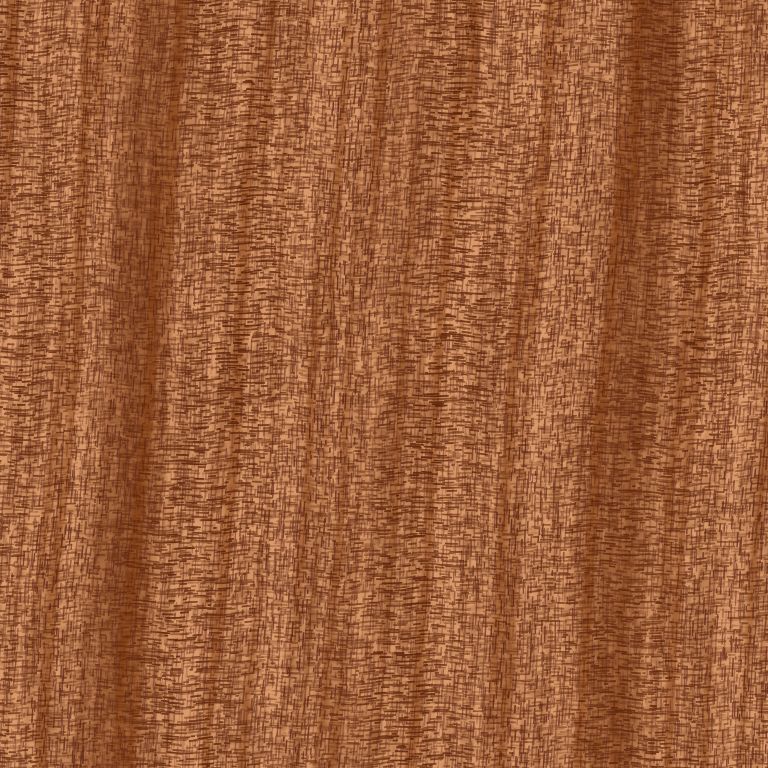
A Shadertoy shader for this texture:

```glsl
#define DARK_WOOD vec3(0.37, 0.145, 0.035)
#define LIGHT_WOOD vec3(0.81, 0.56, 0.38)
#define ORANGE_WOOD vec3(0.56, 0.275, 0.08)
#define BASE_TONE 0.96
#define BAND_SLANT 0.06
#define BAND_SPACING 0.325
#define LINE_HALF 0.0012
#define LINE_SOFT 0.0008
#define DASH_CELL vec2(0.0125, 0.0057)
#define PORE_CELL vec2(0.016, 0.0053)
#define PATCH_CELL vec2(0.034, 0.015)

const float TAU = 6.2831853;

vec3 hash3(vec2 p) {
    vec3 q = fract(p.xyx * vec3(0.1031, 0.1030, 0.0973));
    q += dot(q, q.yxz + 33.33);
    return fract((q.xxy + q.yzz) * q.zyx);
}

// Cellular scatter of soft bars lying along x, one per cell
float bars(vec2 p, vec2 cell, float halfWidth, float soft, float seed) {
    vec2 q = p / cell;
    vec2 home = floor(q);
    float ink = 0.0;
    for (int j = -1; j <= 1; j++) {
        for (int i = -1; i <= 1; i++) {
            vec2 id = home + vec2(i, j);
            vec3 rnd = hash3(id + seed);
            vec2 size = vec2(cell.x * mix(0.15, 0.7, rnd.z), halfWidth);
            vec2 edge = abs(q - id - rnd.xy) * cell - size;
            vec2 cover = 1.0 - smoothstep(-soft, soft, edge);
            float strength = mix(0.4, 1.0, fract(rnd.z * 17.3));
            ink = max(ink, cover.x * cover.y * strength);
        }
    }
    return ink;
}

// Layered sines across the grain, from broad to narrow streaks
float streaks(float g, float y) {
    return 0.36 * sin(g * 53.0 + 0.9 * sin(y * 4.0))
         + 0.34 * sin(g * 117.0 + 1.3 * sin(y * 3.0 + 1.0))
         + 0.30 * sin(g * 263.0 + 1.5 * sin(y * 5.0 + 2.0));
}

void mainImage(out vec4 fragColor, in vec2 fragCoord) {
    vec2 uv = fragCoord / iResolution.xy;

    // Grain coordinates: leaning bands and gently rippled cross rows
    float g = uv.x - BAND_SLANT * (uv.y - 0.5)
            + 0.003 * sin(uv.y * 8.0 + uv.x * 6.0)
            + 0.0006 * sin(uv.y * 27.0 + uv.x * 19.0);
    float row = uv.y + 0.002 * sin(uv.x * 29.0 + 1.0)
              + 0.001 * sin(uv.x * 83.0 + uv.y * 11.0);
    vec2 wood = vec2(g, row);

    // Broad dark bands and zones of ladder figure
    float across = TAU * (g - 0.175) / BAND_SPACING;
    float band = pow(0.5 + 0.5 * cos(across), 6.0) * (0.65 + 0.35 * cos(0.5 * across));
    float ladder = 0.5 + 0.5 * cos(TAU * (g - 0.28) / 0.29 + 0.7 * sin(uv.y * 7.0));
    float streak = streaks(g, uv.y);
    float cloud = sin(g * 37.0 + 2.0 * sin(uv.y * 6.0)) * sin(uv.y * 9.0 + g * 14.0);

    // Cross dashes, upright pores, long fibres and blocky patches
    float soft = max(LINE_SOFT, 0.42 / iResolution.y);
    float dash = bars(wood, DASH_CELL, LINE_HALF, soft, 11.0);
    float longDash = bars(wood, DASH_CELL * vec2(2.0, 1.5), LINE_HALF, soft, 47.0);
    float pore = bars(wood.yx, PORE_CELL, LINE_HALF * 0.85, soft, 83.0);
    float fibre = bars(wood.yx, PORE_CELL * vec2(4.0, 2.2), LINE_HALF * 0.8, soft, 211.0);
    float shade = bars(wood, PATCH_CELL, 0.004, 0.003, 131.0);
    float glow = bars(wood.yx, PATCH_CELL, 0.004, 0.003, 179.0);

    float crossInk = max(dash * mix(0.72, 0.98, ladder), longDash * mix(0.35, 1.0, ladder));
    float poreInk = max(pore * mix(0.9, 0.52, ladder), fibre * 0.6);
    float ink = 1.0 - (1.0 - crossInk) * (1.0 - poreInk);
    ink *= 1.0 - 0.15 * streak;

    // Tone from the layers, then colour
    float tone = BASE_TONE + 0.2 * streak + 0.08 * cloud - 0.46 * band
               + 0.2 * (glow - shade);
    tone = clamp(tone * (1.0 - 0.95 * ink), 0.0, 1.1);
    vec3 color = mix(DARK_WOOD, LIGHT_WOOD, tone);
    float orange = smoothstep(0.15, 0.75, -streak) * 0.4 + 0.2 * band;
    color = mix(color, ORANGE_WOOD, orange * (1.0 - 0.85 * ink));
    color += vec3(0.0, 0.0, 0.05) * poreInk * (1.0 - orange);
    fragColor = vec4(color, 1.0);
}
```
